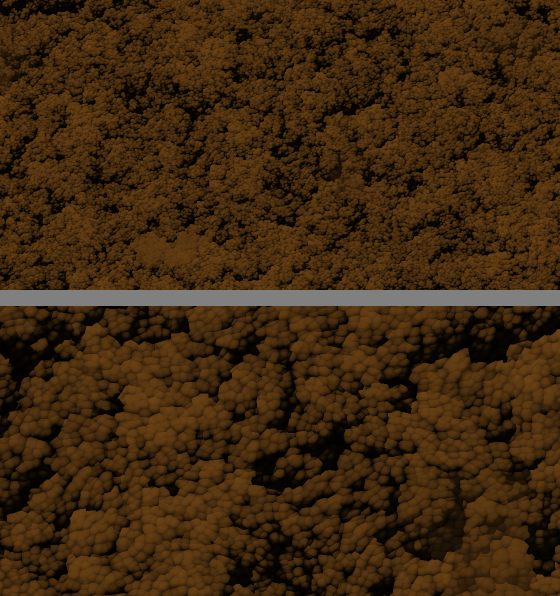
Top: the whole. Bottom: its middle third, enlarged.
Give the GLSL for this texture, as a Shadertoy shader.

```glsl
// Dark brown crumbly soil, lit from above. Cellular domes from grain to clod
// size are stacked; each coarse layer is pulled toward the finer grain centres,
// so clod edges turn ragged. Deep undersides of clods fall into black pits.

vec3 hash3(vec2 cell) {
    vec3 v = fract(cell.xyx * vec3(0.1031, 0.1030, 0.0973));
    v += dot(v, v.yxz + 33.33);
    return fract((v.xxy + v.yzz) * v.zyx);
}

// Nearest crumb: xy = offset from its centre, z = its random value
vec3 crumb(vec2 p) {
    vec2 base = floor(p);
    vec3 nearest = vec3(9.0);
    for (int y = -1; y <= 1; y++) {
        for (int x = -1; x <= 1; x++) {
            vec2 cell = base + vec2(x, y);
            vec3 rnd = hash3(cell + 57.0);
            vec2 offset = p - cell - rnd.xy;
            if (dot(offset, offset) < dot(nearest.xy, nearest.xy)) {
                nearest = vec3(offset, rnd.z);
            }
        }
    }
    return nearest;
}

float soilTone(vec2 p) {
    // Slow drift between loose and packed ground
    float drift = sin(p.x * 3.1 + 2.0 * sin(p.y * 2.3))
                * sin(p.y * 4.7 + 1.3 * sin(p.x * 3.7));

    // Slight tilt and horizontal stretch of all crumbs
    vec2 q = vec2(0.95 * p.x + 0.05 * p.y, 1.08 * p.y - 0.12 * p.x) + 3.0;
    q += 0.005 * sin(q.yx * vec2(29.0, 23.0) + 2.0 * sin(q * 11.0));

    // Relief from fine grains to clods
    float relief = 0.0;
    float depth = 0.07 * drift;
    float scale = 110.0;
    for (int i = 0; i < 5; i++) {
        float level = float(i);
        vec3 c = crumb(q * scale + 13.7 * level);
        float light = 0.6 * dot(c.xy, vec2(-0.35, 0.94))
                    + 1.2 * (0.24 - dot(c.xy, c.xy));
        relief += (0.17 - 0.04 * level + 0.003 * level * level) * light
                + 0.055 * (c.z - 0.5);
        depth += (0.35 + 0.2 * level - 0.05 * level * level) * light
               + 0.25 * (c.z - 0.5);
        q -= 0.6 * c.xy / scale;
        scale *= 0.48;
    }

    // A few smooth, pale clods
    vec3 clod = crumb(q * 2.7 + 4.3);
    float smoothClod = smoothstep(0.62, 0.75, clod.z)
                     * (1.0 - smoothstep(0.14, 0.34, length(clod.xy)));

    float pit = (1.0 - smoothstep(-0.48, -0.1, depth)) * (1.0 - 0.85 * smoothClod);
    float tone = 0.25 + 0.012 * drift + relief * (1.0 - 0.6 * smoothClod)
               + 0.07 * smoothClod;
    tone -= 0.5 * max(tone - 0.355, 0.0);
    return max(tone, 0.04) * (1.0 - 0.85 * pit);
}

void mainImage(out vec4 fragColor, in vec2 fragCoord) {
    // Four samples per pixel smooth the crumb edges
    float tone = 0.0;
    for (int i = 0; i < 4; i++) {
        vec2 shift = vec2(i % 2, i / 2) * 0.5 - 0.25;
        tone += 0.25 * soilTone((fragCoord + shift) / iResolution.y);
    }
    vec3 earth = vec3(1.0, 0.615, 0.19);
    fragColor = vec4(tone * earth, 1.0);
}
```
